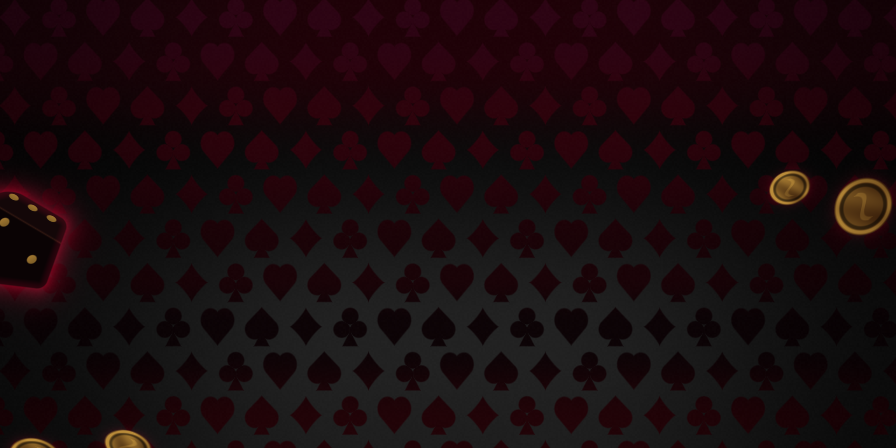
This background is drawn by a WebGL 2 fragment shader. Its source:

```glsl
#version 300 es
precision highp float;
// Dark casino backdrop: rows of card suits under a red haze, with a black die and gold coins.
uniform vec2 u_resolution;
out vec4 fragColor;

const float PITCH = 0.0987;
const vec3 GOLD = vec3(0.66, 0.49, 0.20);
const vec3 BRONZE = vec3(0.20, 0.10, 0.03);
const vec3 GLOW = vec3(0.30, 0.01, 0.07);

float hash(vec2 p) {
  vec3 q = fract(vec3(p.xyx) * 0.1031);
  q += dot(q, q.yzx + 33.33);
  return fract((q.x + q.y) * q.z);
}

float fill(float d, float soft) { return 1.0 - smoothstep(-soft, soft, d); }

mat2 rotation(float a) { return mat2(cos(a), -sin(a), sin(a), cos(a)); }

// Suit distances, in units of one cell
float heart(vec2 p) {
  p.x = abs(p.x);
  if (p.x + p.y > 1.0) return length(p - vec2(0.25, 0.75)) - 0.3536;
  vec2 a = p - vec2(0.0, 1.0);
  vec2 b = p - 0.5 * max(p.x + p.y, 0.0);
  return sqrt(min(dot(a, a), dot(b, b))) * sign(p.x - p.y);
}

float stem(vec2 p) {
  float halfWidth = 0.03 + 0.5 * max(-0.15 - p.y, 0.0);
  return max(max(abs(p.x) - halfWidth, -0.44 - p.y), p.y);
}

float suit(vec2 p, float kind) {
  if (kind < 0.5) {
    float leaf = heart(vec2(p.x / 0.63, (0.44 - p.y) / 0.66)) * 0.63;
    return min(leaf, stem(p));
  }
  if (kind < 1.5) {
    vec2 q = pow(abs(p) / vec2(0.36, 0.43), vec2(0.86));
    return (q.x + q.y - 1.0) * 0.27;
  }
  if (kind < 2.5) {
    float lobes = min(length(p - vec2(0.0, 0.24)), length(vec2(abs(p.x) - 0.19, p.y + 0.06)));
    return min(lobes - 0.19, stem(p));
  }
  return heart(vec2(p.x / 0.63, (p.y + 0.42) / 0.76)) * 0.63;
}

float suitPattern(vec2 p) {
  vec2 g = (p - vec2(0.979, 0.468)) / PITCH;
  float row = floor(g.y + 0.5);
  g.x -= 1.415 * mod(row, 2.0);
  vec2 cell = floor(g + 0.5);
  return suit(g - cell, mod(cell.x, 4.0)) * PITCH;
}

// Charcoal floor rising into a wine red haze
vec3 backdrop(vec2 p) {
  float side = abs(p.x - 1.0);
  float gray = mix(0.118, 0.132, smoothstep(0.0, 0.2, p.y));
  gray *= 1.0 - 0.72 * smoothstep(0.25, 0.75, p.y);
  gray *= 1.0 - 0.68 * smoothstep(0.2, 1.05, side);
  float haze = smoothstep(0.62, 0.86, p.y) * (1.0 - 0.45 * smoothstep(0.2, 1.0, side));
  return mix(vec3(gray), vec3(0.125, 0.006, 0.03), haze * 0.95);
}

vec3 suitColor(vec2 p) {
  vec3 c = mix(vec3(0.13, 0.008, 0.025), vec3(0.045, 0.008, 0.018), smoothstep(0.06, 0.23, p.y));
  c = mix(c, vec3(0.10, 0.008, 0.025), smoothstep(0.28, 0.38, p.y));
  c = mix(c, vec3(0.18, 0.01, 0.045), smoothstep(0.42, 0.72, p.y));
  c = mix(c, vec3(0.175, 0.016, 0.078), smoothstep(0.72, 0.95, p.y));
  return c * (1.0 - 0.32 * smoothstep(0.4, 1.0, abs(p.x - 1.0)));
}

// Struck coin with a bright rim and a curved relief
vec3 addCoin(vec3 base, vec2 p, vec2 radii, float tilt, float shine, float px) {
  vec2 q = rotation(tilt) * p / radii;
  float r = length(q), soft = px / radii.y;
  base += GLOW * 0.35 * exp(-5.0 * max(r - 1.0, 0.0));
  float rim = fill(abs(r - 0.9) - 0.06, soft);
  float groove = fill(abs(r - 0.75) - 0.06, soft);
  float wave = abs(q.x - 0.24 * sin(q.y * 5.5)) - 0.09;
  float relief = fill(max(wave, abs(q.y) - 0.5), soft);
  float light = 0.55 + 0.4 * dot(q, vec2(-0.5, 0.6)) + 0.2 * sin(q.x * 5.0 + q.y * 3.0);
  vec3 metal = mix(BRONZE, GOLD, clamp(light * shine + 0.5 * rim + 0.25 * relief, 0.0, 1.15));
  metal *= 1.0 - 0.5 * groove;
  return mix(base, metal, fill(r - 1.0, soft));
}

vec3 addDie(vec3 base, vec2 p, float px) {
  float top = dot(p, vec2(0.507, 0.862)) - 0.087;
  float right = dot(p, vec2(0.94, -0.34)) - 0.087;
  float left = dot(p, vec2(-0.25, 0.968)) - 0.112;
  float bottom = dot(p, vec2(-0.12, -0.993)) - 0.105;
  vec4 e = max(vec4(top, right, left, bottom) + 0.018, 0.0);
  float d = max(length(e) - 0.018, max(max(top, right), max(left, bottom)));
  base += GLOW * 1.3 * exp(-42.0 * max(d, 0.0));
  float upper = smoothstep(-0.053, -0.047, top);
  vec3 body = mix(vec3(0.012, 0.009, 0.01), vec3(0.045, 0.025, 0.025), upper);
  body += vec3(0.16, 0.09, 0.05) * fill(abs(top + 0.05) - 0.001, px * 1.5);
  body += GLOW * 0.5 * smoothstep(-0.025, 0.0, d);
  // Pips: three along the upper face, two on the front
  for (int i = 0; i < 5; i++) {
    float k = float(i);
    vec2 c = i < 3 ? vec2(-0.016 + 0.042 * k, 0.094 - 0.024 * k)
                   : vec2(-0.037 + 0.061 * (k - 3.0), 0.038 - 0.083 * (k - 3.0));
    vec2 q = rotation(i < 3 ? -0.45 : 0.5) * (p - c);
    float pip = length(q / vec2(1.0, i < 3 ? 0.55 : 0.8)) - 0.0115;
    body = mix(body, GOLD * (0.85 + 12.0 * q.y), fill(pip, px));
  }
  return mix(base, body, fill(d, px));
}

void main() {
  vec2 p = gl_FragCoord.xy / u_resolution.y;
  p.x += 1.0 - 0.5 * u_resolution.x / u_resolution.y;
  float px = 1.0 / u_resolution.y;
  vec3 color = mix(backdrop(p), suitColor(p), fill(suitPattern(p), px) * 0.95);
  color += (hash(floor(p * 256.0)) - 0.5) * 0.008;
  color = addDie(color, p - vec2(0.047, 0.466), px);
  color = addCoin(color, p - vec2(1.763, 0.581), vec2(0.046, 0.037), 0.35, 1.0, px);
  color = addCoin(color, p - vec2(1.927, 0.539), vec2(0.068, 0.060), 0.75, 0.55, px);
  color = addCoin(color, p - vec2(0.078, -0.016), vec2(0.056, 0.037), -0.2, 0.8, px);
  color = addCoin(color, p - vec2(0.286, 0.004), vec2(0.053, 0.034), -0.3, 1.0, px);
  fragColor = vec4(clamp(color, 0.0, 1.0), 1.0);
}
```
